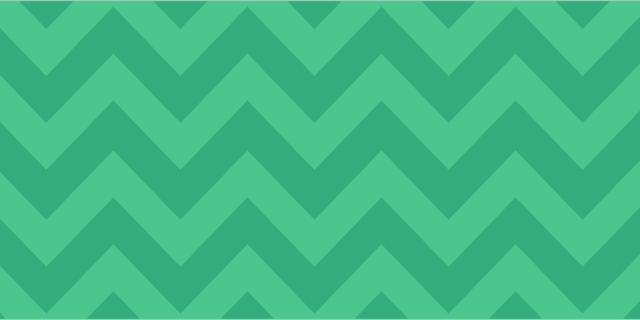
A WebGL 1 fragment shader for this pattern:

```glsl
precision highp float;
// Two-tone green chevrons: a triangle wave shifts horizontal stripes into zigzags.
// One dark stripe is slightly wider, where a seam stretches the stripe spacing,
// and a thin pale line runs along the top and bottom edges.
// All lengths are fractions of the canvas height.

uniform vec2 u_resolution;

#define LIGHT_GREEN vec3(0.295, 0.775, 0.555)
#define DARK_GREEN  vec3(0.205, 0.680, 0.485)
#define PALE_GREEN  vec3(0.550, 0.830, 0.710)
#define ZIGZAG_PERIOD 0.4190
#define ZIGZAG_HEIGHT 0.2169
#define PEAK_X        0.3542
#define STRIPE_PITCH  0.2932
#define STRIPE_START  0.0208
#define SEAM_DEPTH    0.3880
#define SEAM_STRETCH  0.0094
#define EDGE_LINE     0.0036

// 0 at the peaks of the zigzag, 1 in its valleys
float triangleWave(float x) {
    return 1.0 - abs(2.0 * fract((x - PEAK_X) / ZIGZAG_PERIOD) - 1.0);
}

// Signed distance to the dark stripes, positive inside
float darkStripe(vec2 p) {
    float depth = p.y - ZIGZAG_HEIGHT * triangleWave(p.x);
    // Hold the depth still inside the seam to widen that stripe
    depth -= clamp(depth - SEAM_DEPTH, 0.0, SEAM_STRETCH);
    float phase = fract((depth - STRIPE_START) / STRIPE_PITCH + 0.25);
    float slope = 2.0 * ZIGZAG_HEIGHT / ZIGZAG_PERIOD;
    return (0.25 - abs(phase - 0.5)) * STRIPE_PITCH / sqrt(1.0 + slope * slope);
}

// Share of a pixel that lies inside a shape
float coverage(float signedDistance, float pixel) {
    return clamp(signedDistance / pixel + 0.5, 0.0, 1.0);
}

void main() {
    float pixel = 1.0 / u_resolution.y;
    vec2 p = gl_FragCoord.xy * pixel;
    p.y = 1.0 - p.y; // measure depth down from the top

    vec3 color = mix(LIGHT_GREEN, DARK_GREEN, coverage(darkStripe(p), pixel));

    // Pale border lines
    float edgeDistance = min(p.y, 1.0 - p.y);
    color = mix(color, PALE_GREEN, coverage(EDGE_LINE - edgeDistance, pixel));

    gl_FragColor = vec4(color, 1.0);
}
```
